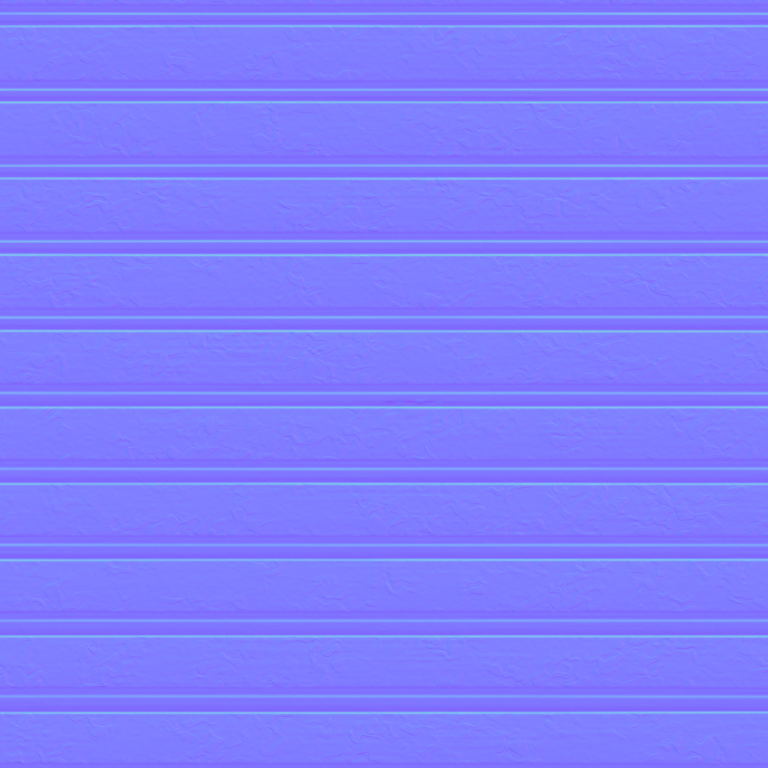
Give the GLSL for this texture map, as a three.js fragment shader.

```glsl
varying vec2 vUv;

float hash(vec2 p) {
  vec3 q = fract(p.xyx * vec3(0.1031, 0.1030, 0.0973));
  q += dot(q, q.yzx + 33.33);
  return fract((q.x + q.y) * q.z);
}

float noise(vec2 p) {
  vec2 i = floor(p), f = fract(p);
  f = f * f * (3.0 - 2.0 * f);
  return mix(mix(hash(i), hash(i + vec2(1.0, 0.0)), f.x),
             mix(hash(i + vec2(0.0, 1.0)), hash(i + vec2(1.0, 1.0)), f.x), f.y);
}

float bump(float x, float width) {
  return exp(-x * x / (width * width));
}

// Flaking paint: small broken crumbs over fine grain
float paintHeight(vec2 p) {
  vec2 warp = vec2(noise(p * 80.0), noise(p * 80.0 + 71.0));
  vec2 slant = vec2(p.x + 0.5 * p.y, p.y - 0.3 * p.x);
  float flake = noise(slant * vec2(75.0, 125.0) + 1.8 * warp);
  float crumb = noise(slant * vec2(120.0, 165.0) + 1.5 * warp.yx + 37.0);
  float patches = smoothstep(0.2, 0.7, noise(p * vec2(26.0, 38.0) + 13.0));
  float grain = noise(p * vec2(150.0, 230.0) + warp);
  return (0.2 + 0.8 * patches) * (0.055 * smoothstep(0.4, 0.68, flake) + 0.05 * crumb)
    + 0.03 * grain;
}

// Long horizontal brush marks
float brushHeight(vec2 p) {
  return noise(p * vec2(9.0, 240.0)) + 0.5 * noise(p * vec2(28.0, 170.0) + 5.0);
}

void main() {
  float down = 1.0 - vUv.y;
  float row = floor((down + 0.0297) / 0.09935);

  // Each groove widens a little from the top row to the bottom row
  float bend = 0.0009 * (noise(vec2(vUv.x * 3.0, row * 7.3)) - 0.5);
  float lower = down - 0.0337 - 0.09935 * row + bend;
  float upper = down - 0.0181 - 0.09876 * row - bend;

  // Board face, then the bevel and groove beneath it
  float across = mod(lower, 0.09935) / 0.09935;
  float slope = mix(0.506, 0.476, smoothstep(0.0, 0.8, across));
  float recess = smoothstep(-0.0135, -0.0105, upper) * smoothstep(0.001, -0.001, lower);
  slope = mix(slope, 0.462, recess);
  slope -= 0.045 * bump(upper + 0.0115, 0.0022);
  slope -= 0.022 * bump(upper + 0.0045, 0.0025);

  // Shadowed inner step, sharper in the upper rows
  float stepWidth = 0.0015 + 0.00022 * row;
  slope -= (0.06 - 0.0025 * row) * bump(lower + 0.0062, stepWidth);
  slope -= 0.05 * bump(lower + 0.0028, 0.0018);

  // Surface relief
  vec2 eps = vec2(0.0013, 0.0);
  float here = paintHeight(vUv);
  vec2 relief = vec2(paintHeight(vUv + eps.xy), paintHeight(vUv + eps.yx)) - here;
  relief *= mix(1.25, 0.3, recess);
  float brush = brushHeight(vUv + eps.yx) - brushHeight(vUv);
  float brushAmount = 0.015 + 0.035 * smoothstep(0.45, 0.8, noise(vUv * vec2(4.0, 25.0) + 9.0));
  relief.y += brush * brushAmount;

  // Chips in one groove
  float chipped = bump(vUv.x - 0.535, 0.05) * bump(lower + 0.0075, 0.003);
  chipped *= 1.0 - step(0.5, abs(row - 5.0));
  vec2 chipPos = vUv * vec2(75.0, 300.0);
  relief += chipped * vec2(0.1, 0.25) * (vec2(noise(chipPos), noise(chipPos + 31.0)) - 0.5);

  // Bright upward-facing lips
  float lipVary = 0.85 + 0.3 * noise(vec2(vUv.x * 7.0, row * 3.7));
  float lips = (0.25 - 0.01 * row) * bump(upper, 0.0016 + 0.00006 * row);
  lips += 0.26 * bump(lower, 0.0017);
  slope += lips * lipVary;

  // Encode the surface direction
  vec2 tilt = 2.0 * vec2(-relief.x, slope - 0.5 - relief.y);
  float facing = sqrt(max(0.0, 1.0 - dot(tilt, tilt)));
  gl_FragColor = vec4(0.5 + 0.5 * vec3(tilt, facing), 1.0);
}
```
